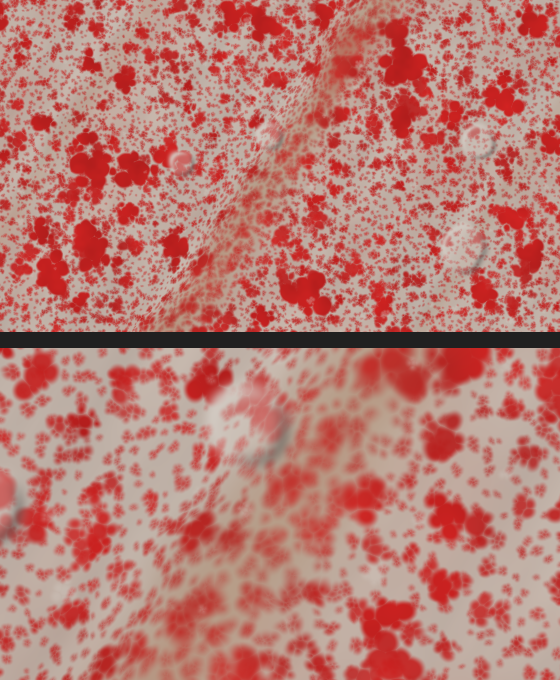
Top, the full canvas; bottom, a detail of the centre.
A Shadertoy shader for this texture:

```glsl
const vec3 CREAM = vec3(0.755, 0.700, 0.660);
const vec3 BEIGE = vec3(0.690, 0.560, 0.450);
const vec3 RED = vec3(0.755, 0.125, 0.120);
const vec3 HAZE = vec3(0.710, 0.380, 0.310);
const vec3 GLOSS = vec3(0.830, 0.800, 0.770);
const vec2 ACROSS = vec2(0.846, -0.533);
const vec2 ALONG = vec2(0.533, 0.846);

vec3 hash3(vec2 p) {
    vec3 q = fract(p.xyx * vec3(0.1031, 0.1030, 0.0973));
    q += dot(q, q.yxz + 33.33);
    return fract((q.xxy + q.yzz) * q.zyx);
}

float noise(vec2 p) {
    vec2 cell = floor(p), f = fract(p);
    f = f * f * (3.0 - 2.0 * f);
    float low = mix(hash3(cell).x, hash3(cell + vec2(1, 0)).x, f.x);
    float high = mix(hash3(cell + vec2(0, 1)).x, hash3(cell + vec2(1, 1)).x, f.x);
    return mix(low, high, f.y);
}

float fbm(vec2 p) {
    return 0.55 * noise(p) + 0.3 * noise(p * 2.1 + 7.0) + 0.15 * noise(p * 4.3 + 19.0);
}

// Signed distance to one drop made of overlapping round lobes
float lobedDrop(vec2 p, float radius, vec2 seed) {
    float d = length(p) - radius * 0.6;
    for (int i = 0; i < 6; i++) {
        vec3 h = hash3(seed + float(i) * 17.3);
        float angle = 6.2832 * (float(i) + h.x) / 6.0;
        vec2 offset = radius * mix(0.45, 0.95, h.y) * vec2(cos(angle), sin(angle));
        d = min(d, length(p - offset) - radius * mix(0.2, 0.52, h.z));
    }
    return d;
}

// Signed distance to a jittered field of drops, in canvas units
float dropField(vec2 p, float size, float density, float seed) {
    vec2 q = p / size, cell = floor(q);
    float d = 1.0;
    for (int y = -1; y <= 1; y++) {
        for (int x = -1; x <= 1; x++) {
            vec2 id = cell + vec2(x, y) + seed;
            vec3 h = hash3(id);
            float radius = mix(0.08, 0.38, h.z * h.z) * density;
            vec2 center = cell + vec2(x, y) + 0.1 + 0.8 * h.xy;
            d = min(d, lobedDrop(q - center, radius, id + 61.7));
        }
    }
    return d * size;
}

float ink(float d, float softness) {
    return 1.0 - smoothstep(-softness, softness, d);
}

float band(float d, float center, float width) {
    float t = (d - center) / width;
    return exp(-t * t);
}

float creaseDistance(vec2 p, vec2 anchor, float wobble) {
    return dot(p - anchor, ACROSS) + wobble * (fbm(p * 5.0 + anchor) - 0.5);
}

void mainImage(out vec4 fragColor, in vec2 fragCoord) {
    vec2 p = fragCoord / iResolution.y;
    float pixel = 1.0 / iResolution.y;

    // Folds of the skin
    float fold = creaseDistance(p, vec2(0.45, 0.0), 0.05);
    float leftFold = creaseDistance(p, vec2(0.02, 0.36), 0.05);
    float rightFold = creaseDistance(p, vec2(1.45, 0.34), 0.06);
    float ridge = band(fold, -0.025, 0.022);
    float valley = band(fold, 0.06, 0.065);

    // Pale ground with lengthwise streaks and fold shading
    vec2 streakPos = vec2(dot(p, ACROSS) * 22.0, dot(p, ALONG) * 4.0);
    vec3 color = CREAM * (0.91 + 0.1 * fbm(streakPos) + 0.07 * fbm(p * 3.0));
    color = mix(color, BEIGE, 0.6 * valley + 0.22 * band(leftFold, 0.025, 0.03)
        + 0.2 * band(rightFold, 0.025, 0.03));
    color = mix(color, GLOSS, 0.3 * ridge + 0.25 * band(leftFold, -0.03, 0.025)
        + 0.2 * band(rightFold, -0.03, 0.025));
    float haze = smoothstep(0.35, 0.75, fbm(p * 6.0 + 40.0));
    color = mix(color, HAZE, haze * (0.12 + 0.6 * valley * smoothstep(0.3, 1.0, p.y)));

    // Drops, squeezed along the main fold and blurred inside it
    vec2 q = p + ACROSS * 0.035 * tanh(fold / 0.045);
    q += 0.006 * (vec2(noise(p * 45.0), noise(p * 45.0 + 80.0)) - 0.5);
    float density = 0.68 + 0.72 * fbm(p * 4.5 + 11.0);
    density *= 1.0 - 0.22 * valley - 0.25 * band(leftFold, 0.0, 0.05);
    float blur = 0.0035 + 0.5 * pixel + 0.007 * valley;
    float bare = 1.0;
    float size = 0.145;
    for (int i = 0; i < 4; i++) {
        float layer = float(i);
        float d = dropField(q + layer * 3.17, size, density, 23.0 * layer);
        bare *= 1.0 - ink(d, blur) * (1.0 - 0.09 * layer);
        size *= 0.51;
    }
    vec3 red = RED * (0.88 + 0.24 * fbm(p * 14.0));
    red = mix(red, HAZE, 0.25 * valley);
    color = mix(color, red, 1.0 - bare);

    // Glossy swellings: centre and radius
    vec3 bumps[4] = vec3[4](vec3(1.40, 0.25, 0.068), vec3(1.44, 0.57, 0.05),
        vec3(0.815, 0.59, 0.042), vec3(0.55, 0.51, 0.04));
    for (int i = 0; i < 4; i++) {
        vec2 r = p - bumps[i].xy;
        float d = length(r) - bumps[i].z * (0.8 + 0.4 * noise(p * 18.0));
        float light = dot(normalize(r + 0.0001), vec2(-0.8, 0.6));
        float rim = band(d, -0.008, 0.009);
        color = mix(color, GLOSS, 0.4 * ink(d, 0.012) + 0.5 * rim * max(light, 0.0));
        color *= 1.0 - 0.28 * rim * max(-light, 0.0);
    }

    // Small wet glints
    float glint = ink(dropField(p + 9.0, 0.11, 0.3, 131.0), 0.004);
    color = mix(color, GLOSS, 0.35 * glint);
    fragColor = vec4(color, 1.0);
}
```
